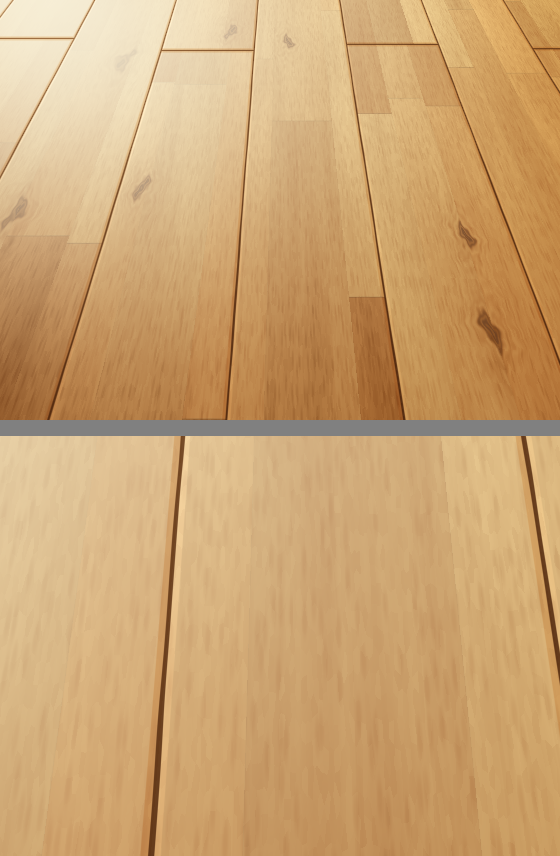
Top, the full canvas; bottom, a detail of the centre.
Give the GLSL for this texture, as a Shadertoy shader.

```glsl
// Oiled hardwood floor in perspective: long planks of glued staves, with window glare.
#define PLANK_LENGTH 10.0
#define SEAM_DEPTH 7.95
#define STAVE_LENGTH 3.8
#define GROOVE 0.008
#define GRAIN 0.13
#define TONE_RANGE 0.42
#define KNOT_SHARE 0.45
#define GLARE 0.97

const vec3 DARK  = vec3(0.56, 0.33, 0.13);
const vec3 BROWN = vec3(0.69, 0.46, 0.23);
const vec3 TAN   = vec3(0.77, 0.58, 0.33);
const vec3 GOLD  = vec3(0.88, 0.72, 0.45);
const vec3 PALE  = vec3(0.97, 0.94, 0.85);
const vec3 GAP   = vec3(0.28, 0.13, 0.04);

vec2 hash2(vec2 p) {
    vec3 q = fract(p.xyx * vec3(0.1031, 0.1030, 0.0973));
    q += dot(q, q.yzx + 33.33);
    return fract((q.xx + q.yz) * q.zy);
}

// Cellular noise: offset to the nearest point, its distance, its random id
vec4 cells(vec2 p) {
    vec2 cell = floor(p);
    vec4 best = vec4(0.0, 0.0, 9.0, 0.0);
    for (int j = -1; j <= 1; j++)
    for (int i = -1; i <= 1; i++) {
        vec2 c = cell + vec2(i, j);
        vec2 h = hash2(c);
        vec2 d = p - c - 0.15 - 0.7 * h;
        float dist = length(d);
        if (dist < best.z) best = vec4(d, dist, hash2(c + 57.0).x);
    }
    return best;
}

// Layered sines, bent along the board
float figure(vec2 p) {
    float sum = 0.0, amp = 0.5, freq = 9.0;
    for (int i = 0; i < 5; i++) {
        float bend = sin(p.y * 0.9 + float(i) * 2.1) + 0.5 * sin(p.y * 2.3 + p.x * 5.0);
        sum += amp * sin(p.x * freq + 1.6 * bend + sum * 2.0);
        freq *= 1.83;
        amp *= 0.72;
    }
    return sum;
}

float line(float d, float halfWidth, float blur) {
    return 1.0 - smoothstep(halfWidth - blur, halfWidth + blur, d);
}

vec3 woodRamp(float s) {
    vec3 c = mix(DARK, BROWN, clamp(s * 3.0, -0.6, 1.0));
    c = mix(c, TAN, clamp(s * 3.0 - 1.0, 0.0, 1.0));
    return mix(c, GOLD, clamp(s * 3.0 - 2.0, 0.0, 1.3));
}

void mainImage(out vec4 fragColor, in vec2 fragCoord) {
    vec2 p = (fragCoord - vec2(0.5 * iResolution.x, 0.0)) / iResolution.y;

    // Perspective: x counts planks across, y is depth in plank widths
    float scale = 0.4234 - 0.229 * p.y;
    vec2 ground = vec2((p.x - 0.012) / scale + 0.33, 1.736 / scale);
    vec2 blur = 0.7 * fwidth(ground);

    // Planks, end seams staggered on alternate lanes
    float lane = floor(ground.x);
    float across = ground.x - lane;
    float shift = 0.3 * (hash2(vec2(lane + 40.0, 3.0)).x - 0.5);
    float along = (ground.y - SEAM_DEPTH - shift) / PLANK_LENGTH + 0.5 * mod(lane + 1.0, 2.0);
    vec2 plank = vec2(lane + 40.0, floor(along) + 20.0);
    float edge = min(across, 1.0 - across);
    float seam = abs(along - round(along)) * PLANK_LENGTH;

    // Three staves per plank, each cut into lengths
    vec2 cut = vec2(0.2, 0.56) + vec2(0.14, 0.2) * hash2(plank);
    float stave = step(cut.x, across) + step(cut.y, across);
    vec2 row = plank * 3.0 + vec2(stave, 0.0);
    float part = ground.y / STAVE_LENGTH + hash2(row).x;
    vec2 tone = hash2(row + vec2(0.0, floor(part) * 7.0 + 11.0));
    float joint = abs(part - round(part)) * STAVE_LENGTH;
    float sideCut = min(abs(across - cut.x), abs(across - cut.y));

    // Scattered knots with ragged rims that push the grain aside
    vec4 knot = cells(vec2(across, ground.y / 1.7) + plank * 5.0);
    vec2 k = knot.xy * vec2(12.0, 9.0) * (0.7 + 1.4 * knot.w);
    k += 0.3 * sin(k.yx * 3.0 + knot.w * 40.0) + 0.12 * sin(k.yx * 9.0);
    float r = length(k);
    float present = step(knot.w, KNOT_SHARE);
    float halo = present * exp(-0.25 * r * r);
    float core = present * (1.0 - smoothstep(0.3, 1.0, r));

    // Grain: broad figure, thin dark veins and fine pores
    vec2 wood = vec2(across - 0.6 * halo * knot.x, ground.y) + tone * 13.0;
    float bands = figure(wood * vec2(1.0, 0.8));
    float veins = figure(wood * vec2(3.1, 1.3) + 4.0);
    float broad = sin(wood.x * 7.0 + 1.5 * sin(wood.y * 1.1) + bands) * sin(wood.y * 1.4 + wood.x * 3.0);
    vec4 pore = cells(wood * vec2(46.0, 5.5));
    vec4 fleck = cells(wood * vec2(75.0, 14.0) + 9.0);
    float grain = 0.45 * bands + 0.45 * broad - 0.55 * smoothstep(0.35, 1.0, veins);
    grain += 0.25 * veins - 0.9 * step(0.5, pore.w) * (1.0 - smoothstep(0.1, 0.5, pore.z));
    grain += 0.8 * (fleck.w - 0.5) + 0.2;
    grain += halo * 0.8 * sin(r * 8.0 + bands);

    // Shade of the wood
    float corner = 1.0 - smoothstep(0.0, 0.75, length(p - vec2(-0.667, 0.0)));
    float shade = 0.33 + 0.48 * p.y + TONE_RANGE * (tone.x - 0.5) - 0.3 * corner;
    shade += GRAIN * grain - 0.14 * halo - 0.3 * core;
    vec3 color = woodRamp(shade);
    color *= mix(vec3(1.0), vec3(1.02, 0.98, 0.93), tone.y);
    color *= mix(vec3(1.0), vec3(1.0, 0.95, 0.80), smoothstep(0.25, 0.7, p.x) * p.y);
    color = mix(color, vec3(0.36, 0.20, 0.10), core * (0.45 + 0.25 * sin(r * 14.0 + bands * 3.0)));

    // Thin glue lines, faint in places
    float glue = max(line(sideCut, 0.001, blur.x) * 0.25, line(joint, 0.004, blur.y));
    color *= 1.0 - 0.2 * glue * (0.7 + 0.3 * bands);

    // Window glare from the upper left
    vec2 fromWindow = (p - vec2(-0.55, 1.02)) * vec2(1.35, 1.6);
    float glare = GLARE * exp(-pow(dot(fromWindow, fromWindow), 0.9));
    color = mix(color, PALE, glare);

    // Rounded edges: a lit rim on one side, shade on the other, and a dark groove
    float shadeRim = line(min(1.0 - across, seam * 0.6), GROOVE * 3.0, blur.x);
    float litRim = line(across, GROOVE * 2.8, blur.x);
    color *= mix(vec3(1.0), vec3(0.95, 0.84, 0.70), 0.7 * shadeRim);
    color = mix(color, color * 1.12, 0.6 * litRim);
    float wear = 0.8 + 0.2 * sin(ground.y * 3.0 + lane * 2.0 + sin(ground.y * 7.0));
    float groove = max(line(edge, GROOVE * wear, blur.x), line(seam, GROOVE * 1.3, blur.y));
    color = mix(color, mix(GAP, BROWN, 0.7 * glare), 0.9 * groove);

    fragColor = vec4(clamp(color, 0.0, 1.0), 1.0);
}
```
